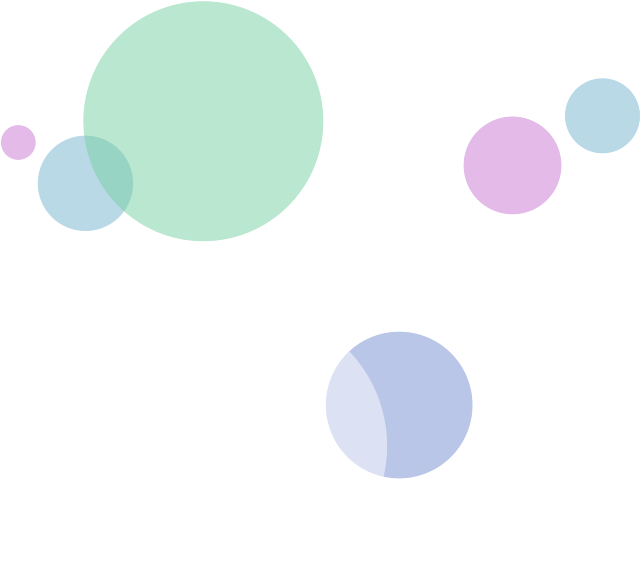
This background is drawn by a Shadertoy shader. Its source:

```glsl
// Lays a half-transparent disc over the colour beneath it
vec3 addDisc(vec3 base, vec2 p, vec2 center, float radius, vec3 ink) {
    float edge = 0.6 / iResolution.x;
    float d = length(p - center) - radius;
    return mix(base, ink, 0.5 * (1.0 - smoothstep(-edge, edge, d)));
}

void mainImage(out vec4 fragColor, in vec2 fragCoord) {
    // Canvas width is one unit
    vec2 p = fragCoord / iResolution.x;

    vec3 sky = vec3(0.46, 0.70, 0.81);
    vec3 orchid = vec3(0.78, 0.46, 0.82);
    vec3 mint = vec3(0.46, 0.81, 0.63);
    vec3 periwinkle = vec3(0.45, 0.55, 0.82);
    vec3 paper = vec3(1.0);

    // Left group, with the large mint disc on top
    vec3 color = addDisc(paper, p, vec2(0.0286, 0.6836), 0.0271, orchid);
    color = addDisc(color, p, vec2(0.1335, 0.6198), 0.0745, sky);
    color = addDisc(color, p, vec2(0.3177, 0.7168), 0.1875, mint);

    // Right pair
    color = addDisc(color, p, vec2(0.8008, 0.6478), 0.0764, orchid);
    color = addDisc(color, p, vec2(0.9414, 0.7253), 0.0586, sky);

    // Lower disc, partly veiled by a larger white disc
    color = addDisc(color, p, vec2(0.6237, 0.2734), 0.1146, periwinkle);
    color = addDisc(color, p, vec2(0.3906, 0.2096), 0.2142, paper);

    fragColor = vec4(color, 1.0);
}
```
